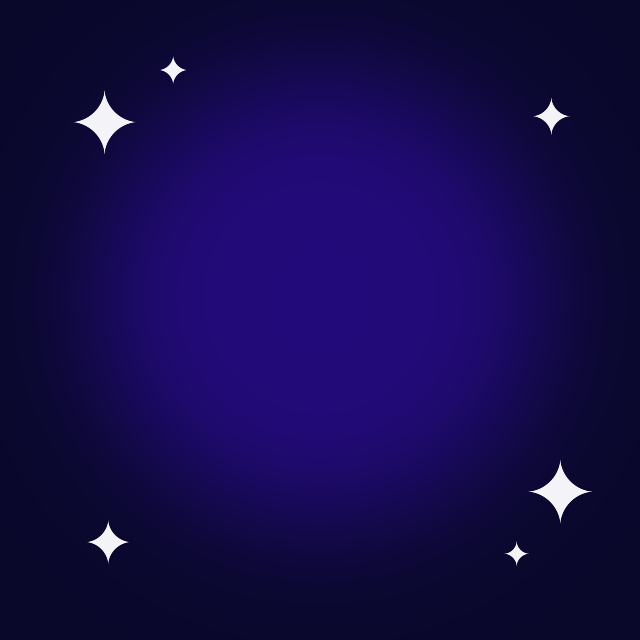
Write a WebGL 1 fragment shader that draws this background.

```glsl
precision highp float;
// Draws a soft violet glow on a midnight-blue field with six four-pointed sparkles.

uniform vec2 u_resolution;

const vec3 MIDNIGHT = vec3(0.036, 0.031, 0.170);
const vec3 VIOLET = vec3(0.135, 0.040, 0.477);
const vec3 SPARKLE_WHITE = vec3(0.957, 0.957, 0.973);

// Coverage of a blurred disc: a smooth approximation of the Gaussian integral.
float blurredDisc(vec2 p, vec2 center, float radius, float blur) {
  float z = (length(p - center) - radius) / blur;
  return 1.0 / (1.0 + exp(1.596 * z * (1.0 + 0.0447 * z * z)));
}

// Four-pointed star whose concave sides are circular arcs between the tips.
float sparkle(vec2 p, vec2 center, float size, float pixel) {
  const float ARC_CENTER = 1.12;
  vec2 q = abs(p - center) / size;
  float arcRadius = length(vec2(ARC_CENTER - 1.0, ARC_CENTER));
  float arcDist = arcRadius - length(q - ARC_CENTER);
  float tipDist = max(q.x, q.y) - 1.0;
  float dist = max(-arcDist * -1.0, tipDist) * size;
  return 1.0 - smoothstep(-0.5 * pixel, 0.5 * pixel, dist);
}

void main() {
  float side = min(u_resolution.x, u_resolution.y);
  vec2 p = (gl_FragCoord.xy - 0.5 * u_resolution) / side + 0.5;
  float pixel = 1.0 / side;

  // Background glow
  float glow = blurredDisc(p, vec2(0.5, 0.535), 0.343, 0.09);
  vec3 color = mix(MIDNIGHT, VIOLET, glow);

  // Upper sparkles
  float stars = sparkle(p, vec2(0.1634, 0.8092), 0.0490, pixel);
  stars = max(stars, sparkle(p, vec2(0.2706, 0.8906), 0.0218, pixel));
  stars = max(stars, sparkle(p, vec2(0.8615, 0.8184), 0.0286, pixel));

  // Lower sparkles
  stars = max(stars, sparkle(p, vec2(0.8755, 0.2318), 0.0492, pixel));
  stars = max(stars, sparkle(p, vec2(0.8073, 0.1348), 0.0188, pixel));
  stars = max(stars, sparkle(p, vec2(0.1691, 0.1530), 0.0337, pixel));

  gl_FragColor = vec4(mix(color, SPARKLE_WHITE, stars), 1.0);
}
```
